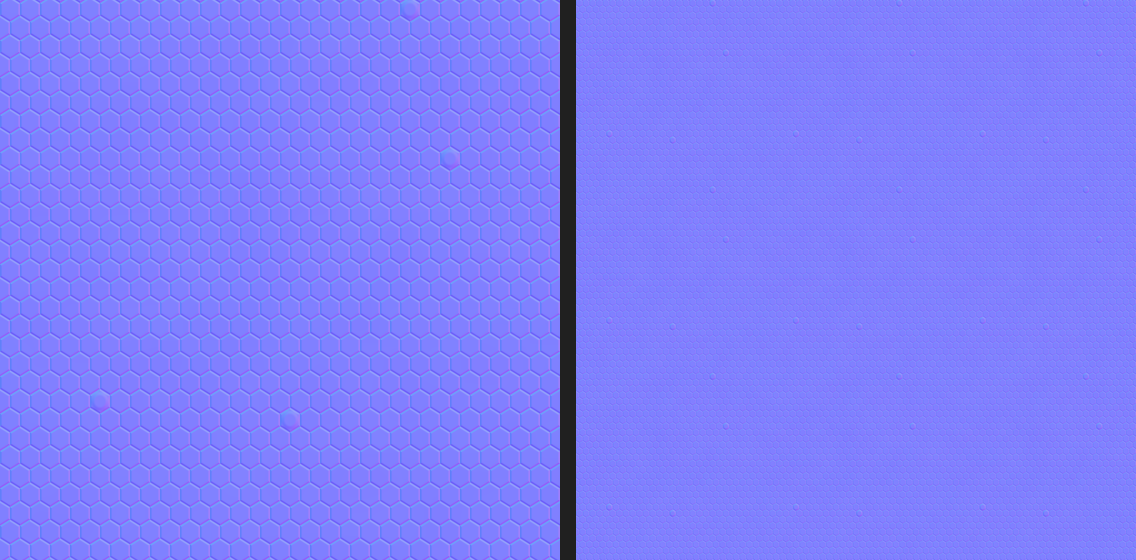
Left: one tile. Right: repeated 3 by 3.
Give the GLSL for this texture map, as a Shadertoy shader.

```glsl
// Tangent-space normal map of small bevelled hexagon tiles, 28 across and 30 down.

float hash(vec2 p) {
    return fract(sin(dot(p, vec2(127.1, 311.7))) * 43758.5453);
}

// Value noise that wraps after a whole number of cells.
float wrappedNoise(vec2 uv, float cells) {
    vec2 p = uv * cells;
    vec2 i = floor(p), f = fract(p);
    f = f * f * (3.0 - 2.0 * f);
    vec2 a = mod(i, cells), b = mod(i + 1.0, cells);
    return mix(mix(hash(a), hash(vec2(b.x, a.y)), f.x),
               mix(hash(vec2(a.x, b.y)), hash(b), f.x), f.y);
}

// Centre of the closest tile; odd rows are shifted by half a tile.
vec2 tileCentre(vec2 q) {
    vec2 odd = vec2(floor(q.x) + 0.5, 2.0 * floor((q.y - 0.5) * 0.5) + 1.5);
    vec2 even = vec2(floor(q.x + 0.5), 2.0 * floor((q.y + 0.5) * 0.5) + 0.5);
    vec2 toOdd = (q - odd) * vec2(1.0, 0.866);
    vec2 toEven = (q - even) * vec2(1.0, 0.866);
    return dot(toOdd, toOdd) < dot(toEven, toEven) ? odd : even;
}

vec3 normalColour(vec2 uv) {
    vec2 count = vec2(28.0, 30.0);
    vec2 q = uv * count;
    vec2 centre = tileCentre(q);
    vec2 p = (q - centre) * vec2(1.0, 0.866);
    vec2 id = mod(centre, count);

    // Direction of the nearest side and distance to it
    float angle = round(atan(p.y, p.x) / 1.0472) * 1.0472;
    vec2 side = vec2(cos(angle), sin(angle));
    float edge = 0.5 - dot(p, side);

    // Rounded bevel falling into the joint
    float bevel = smoothstep(0.0, 0.025, edge) * (1.0 - smoothstep(0.04, 0.105, edge));
    vec2 slope = side * 0.17 * bevel;

    // A few blistered tiles with a soft round rim
    float radius = length(p);
    float rim = smoothstep(0.22, 0.36, radius) * (1.0 - smoothstep(0.38, 0.5, radius));
    float blistered = step(0.992, hash(id + 3.7));
    slope += blistered * rim * 0.09 * p / max(radius, 0.01);

    // Slight tilt of each tile and broad unevenness
    slope += 0.008 * (vec2(hash(id + 11.3), hash(id + 23.9)) - 0.5);
    slope += 0.012 * (vec2(wrappedNoise(uv, 9.0), wrappedNoise(uv + 0.5, 14.0)) - 0.5);

    float z = sqrt(max(1.0 - 4.0 * dot(slope, slope), 0.0));
    return vec3(vec2(0.504, 0.502) + slope, 0.5 + 0.5 * z);
}

void mainImage(out vec4 fragColor, in vec2 fragCoord) {
    // Average a 3 by 3 grid of samples to smooth the thin joints
    vec3 sum = vec3(0.0);
    for (int y = -1; y <= 1; y++) {
        for (int x = -1; x <= 1; x++) {
            vec2 offset = vec2(x, y) / 3.0;
            sum += normalColour((fragCoord + offset) / iResolution.xy);
        }
    }
    fragColor = vec4(sum / 9.0, 1.0);
}
```
